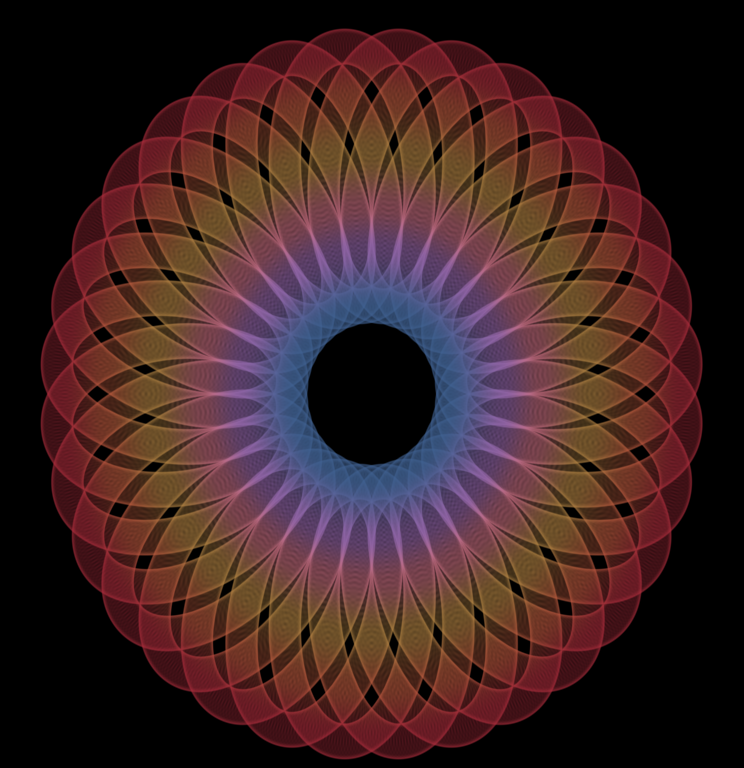
Write a WebGL 2 fragment shader that draws this pattern.

```glsl
#version 300 es
precision highp float;
// A spirograph rosette: 32 overlapping oval ribbons of fine loops, tinted by radius.

uniform vec2 u_resolution;
out vec4 fragColor;

const float PI = 3.14159265;
const float PETALS = 32.0;
const vec2 OVAL = vec2(0.1536, 0.0868);  // half axes of a ribbon's centre line
const float TUBE = 0.0210;               // half width of a ribbon

// Approximate signed distance to the centre line of an oval
float ovalDistance(vec2 p) {
    float f = length(p / OVAL);
    return f * (f - 1.0) / max(length(p / (OVAL * OVAL)), 1e-4);
}

// Blue core through violet, rose, gold and orange to a crimson rim
vec3 radialTint(float r) {
    vec3 tint = vec3(0.25, 0.38, 0.57);
    tint = mix(tint, vec3(0.59, 0.41, 0.68), smoothstep(0.100, 0.178, r));
    tint = mix(tint, vec3(0.78, 0.43, 0.50), smoothstep(0.172, 0.222, r));
    tint = mix(tint, vec3(0.72, 0.53, 0.27), smoothstep(0.220, 0.282, r));
    tint = mix(tint, vec3(0.75, 0.36, 0.25), smoothstep(0.285, 0.350, r));
    return mix(tint, vec3(0.69, 0.18, 0.24), smoothstep(0.345, 0.405, r));
}

// Opacity of one ribbon, traced by small circles rolling along the oval
float ribbon(vec2 p, float pixel) {
    float d = ovalDistance(p);
    float q = min(abs(d) / TUBE, 1.0);
    float inside = 1.0 - smoothstep(TUBE - pixel, TUBE + pixel, abs(d));

    // Loops crowd together near both edges
    float density = 0.36 + 0.38 * smoothstep(0.72, 1.0, q) * q * q;

    // Two families of arcs, one from each half of the circles
    float turn = atan(p.y / OVAL.y, p.x / OVAL.x);
    float bow = sqrt(1.0 - q * q) * TUBE / 0.122;
    float arcs = cos(144.0 * (turn + bow)) + cos(144.0 * (turn - bow));
    float fade = 1.0 - smoothstep(0.0015, 0.0045, pixel);
    return inside * density * (1.0 + 0.09 * arcs * fade * (1.0 - q));
}

void main() {
    float pixel = 1.0 / u_resolution.y;
    vec2 p = (gl_FragCoord.xy - vec2(0.4995, 0.487) * u_resolution) * pixel;
    p.y /= 1.104;
    float r = length(p);

    // Layer the ribbons as translucent films
    float clear = 1.0;
    for (float i = 0.0; i < PETALS; i++) {
        float angle = (i + 0.5) * 2.0 * PI / PETALS;
        vec2 axis = vec2(cos(angle), sin(angle));
        vec2 local = vec2(dot(p, axis), dot(p, vec2(-axis.y, axis.x)));
        clear *= 1.0 - ribbon(local - vec2(0.2578, 0.0), pixel);
    }

    fragColor = vec4(radialTint(r) * (1.0 - clear), 1.0);
}
```
